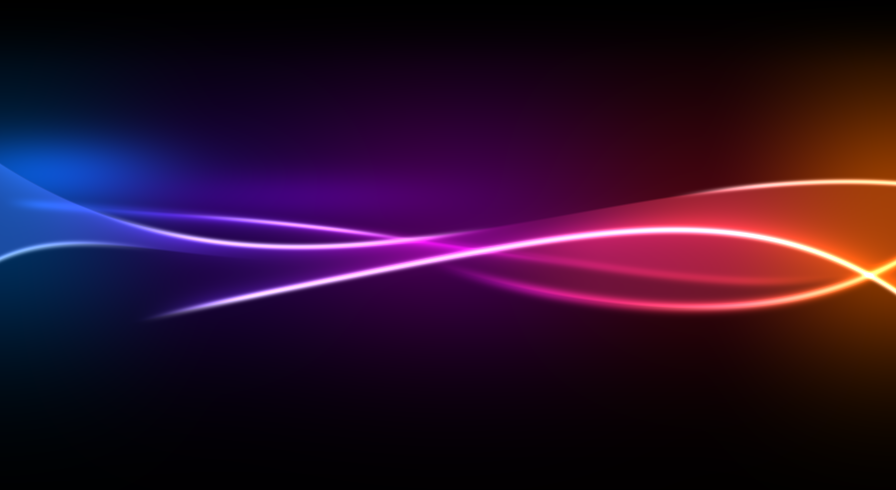
This background is drawn by a Shadertoy shader. Its source:

```glsl
// Glowing silk ribbons crossing a dark blue, violet and orange haze.

// Smooth curve through five heights evenly spaced from x0 to x1.
float curve(float x, float x0, float x1, float[5] heights) {
    float s = 4.0 * (x - x0) / (x1 - x0);
    float sum = 0.0;
    for (int i = 0; i < 5; i++) {
        float weight = 1.0;
        for (int j = 0; j < 5; j++) {
            if (j != i) weight *= (s - float(j)) / float(i - j);
        }
        sum += weight * heights[i];
    }
    return sum;
}

// Five colour stops along x at 0, 0.25, 0.5, 0.8 and 1.
vec3 ramp(float x, vec3 a, vec3 b, vec3 c, vec3 d, vec3 e) {
    vec3 col = mix(a, b, smoothstep(0.0, 0.25, x));
    col = mix(col, c, smoothstep(0.22, 0.5, x));
    col = mix(col, d, smoothstep(0.5, 0.8, x));
    return mix(col, e, smoothstep(0.78, 1.0, x));
}

// Fades in over a.x to a.y and out over b.x to b.y.
float span(float x, vec2 a, vec2 b) {
    return smoothstep(a.x, a.y, x) * (1.0 - smoothstep(b.x, b.y, x));
}

float stroke(float d, float width) {
    return exp(-d * d / (width * width));
}

// Light on the positive side of an edge only.
float sideGlow(float d, float reach) {
    return smoothstep(-0.004, 0.004, d) * exp(-max(d, 0.0) / reach);
}

float between(float y, float low, float high) {
    return smoothstep(-0.003, 0.003, y - low) * smoothstep(-0.003, 0.003, high - y);
}

float haze(vec2 p, vec2 center, vec2 radius) {
    vec2 q = (p - center) / radius;
    return exp(-dot(q, q));
}

vec3 background(vec2 p) {
    vec3 col = ramp(p.x, vec3(0.0, 0.19, 0.38), vec3(0.12, 0.01, 0.28),
                    vec3(0.27, 0.0, 0.32), vec3(0.27, 0.02, 0.06), vec3(0.64, 0.26, 0.0));
    col *= stroke(p.y - 0.55, 0.28) * smoothstep(1.02, 0.85, p.y);
    col += vec3(0.03, 0.18, 0.48) * haze(p, vec2(0.06, 0.65), vec2(0.13, 0.07));
    col += vec3(0.10, 0.0, 0.20) * haze(p, vec2(0.32, 0.60), vec2(0.17, 0.05));
    return col;
}

void mainImage(out vec4 fragColor, in vec2 fragCoord) {
    vec2 p = fragCoord / iResolution.xy;
    float x = p.x, y = p.y;

    // Ribbon edges
    float sweep = curve(x, 0.143, 1.0, float[5](0.338, 0.424, 0.498, 0.529, 0.405));
    float belly = curve(x, 0.482, 1.0, float[5](0.464, 0.402, 0.374, 0.386, 0.464));
    float crest = curve(x, 0.0, 1.0, float[5](0.667, 0.505, 0.521, 0.598, 0.626));
    float thread = curve(x, 0.091, 0.964, float[5](0.576, 0.545, 0.493, 0.436, 0.436));
    float fold = curve(x, 0.0, 0.3125, float[5](0.471, 0.502, 0.495, 0.479, 0.467));

    vec3 glow = ramp(x, vec3(0.16, 0.43, 0.92), vec3(0.38, 0.18, 0.86),
                     vec3(0.70, 0.07, 0.66), vec3(0.86, 0.20, 0.28), vec3(0.92, 0.36, 0.05));
    vec3 col = background(p);

    // Blue sheet at the left
    float blueFill = between(y, fold, crest) * (1.0 - smoothstep(0.06, 0.31, x));
    float blueShade = 0.72 + 0.28 * sideGlow(crest - y, 0.05);
    col = mix(col, glow * blueShade, 0.9 * blueFill);

    // Warm sheet above the sweep
    float upperFill = between(y, sweep, crest) * smoothstep(0.47, 0.83, x);
    float upperShade = 0.68 + 0.32 * sideGlow(y - sweep, 0.06);
    col = mix(col, glow * upperShade, 0.88 * upperFill);

    // Pink sheet below the sweep, brighter above the thread
    float lowerFill = between(y, belly, sweep) * smoothstep(0.46, 0.68, x);
    float lowerShade = 0.55 + 0.28 * smoothstep(-0.01, 0.01, y - thread)
                     + 0.25 * sideGlow(sweep - y, 0.03);
    vec3 pink = mix(glow, vec3(0.88, 0.14, 0.46), 0.6 * span(x, vec2(0.45, 0.65), vec2(0.7, 0.9)));
    col = mix(col, pink * lowerShade, 0.85 * lowerFill);

    // Coloured light beside each edge
    float sweepOn = smoothstep(0.14, 0.25, x);
    col += glow * 0.5 * sideGlow(y - sweep, 0.022) * sweepOn;
    col += glow * 0.55 * sideGlow(crest - y, 0.022) * span(x, vec2(0.08, 0.22), vec2(0.45, 0.62));
    col += glow * 0.40 * sideGlow(thread - y, 0.016) * span(x, vec2(0.08, 0.2), vec2(0.5, 0.65));
    col += glow * 0.65 * stroke(y - belly, 0.012) * smoothstep(0.46, 0.62, x);
    col += glow * 0.25 * stroke(y - thread, 0.010) * span(x, vec2(0.0, 0.05), vec2(0.82, 0.95));

    // Bright cores
    vec3 white = mix(vec3(1.0), glow, 0.12);
    col += white * 0.95 * stroke(y - sweep, 0.0065) * smoothstep(0.15, 0.29, x);
    col += white * 0.85 * stroke(y - crest, 0.0055) * span(x, vec2(0.08, 0.25), vec2(0.40, 0.56));
    col += white * 0.80 * stroke(y - crest, 0.0050) * smoothstep(0.74, 0.86, x);
    col += white * 0.65 * stroke(y - thread, 0.0045) * span(x, vec2(0.18, 0.33), vec2(0.36, 0.48));
    col += white * 0.55 * stroke(y - belly, 0.0065) * smoothstep(0.65, 0.94, x);
    col += white * 0.50 * stroke(y - fold, 0.0060) * (1.0 - smoothstep(0.04, 0.19, x));

    fragColor = vec4(clamp(col, 0.0, 1.0), 1.0);
}
```
